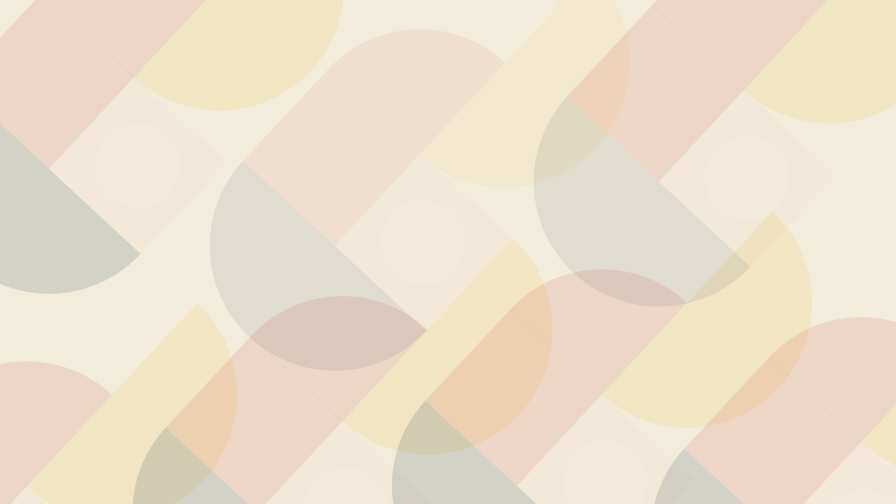
Reproduce this pattern procedurally as a WebGL 2 fragment shader.

```glsl
#version 300 es
precision highp float;
// Pale tilted motifs of squares and part circles, overprinted in two curved rows.

#define MODULE 0.248          // side of one square, in canvas heights
#define TILT 0.749            // clockwise turn of each motif, in radians
#define DOT_RADIUS 0.336      // in modules
#define SEAM_WIDTH 0.010      // in modules
#define SEAM_STRENGTH 0.035
#define PALE_INK 0.57         // strength of a faded part
#define PAPER vec3(0.950, 0.925, 0.858)

uniform vec2 u_resolution;
out vec4 fragColor;

// Transparent inks, multiplied onto the paper
const vec3 PINK   = vec3(0.983, 0.907, 0.904);
const vec3 YELLOW = vec3(0.996, 0.970, 0.895);
const vec3 GREY   = vec3(0.868, 0.890, 0.904);
const vec3 BLUSH  = vec3(1.000, 0.982, 0.985);
const vec3 DOT    = vec3(1.000, 0.995, 0.993);

float disc(vec2 p, float radius) {
    return length(p) - radius;
}

float square(vec2 p) {
    vec2 d = abs(p) - 0.5;
    return length(max(d, 0.0)) + min(max(d.x, d.y), 0.0);
}

float cover(float dist, float pixel) {
    return clamp(0.5 - dist / pixel, 0.0, 1.0);
}

vec3 ink(vec3 tint, float amount) {
    return mix(vec3(1.0), tint, amount);
}

// Motif centre at step t along an uneven row
vec2 rowPoint(int row, float t) {
    if (row == 0)
        return vec2(0.833, 0.694) + t * (vec2(0.605, -0.0127) + t * vec2(0.038, 0.140));
    return vec2(0.944, 0.205) + t * (vec2(0.5104, 0.0562)
         + t * (vec2(-0.0281, -0.0561) + t * vec2(0.0183, -0.0120)));
}

// Combined tint of one motif; q is in modules, strength is pink, yellow, grey
vec3 motif(vec2 q, vec3 strength, float pixel) {
    // Quarter disc resting on a square
    float quarter = max(disc(q, 1.0), max(q.x, -q.y));
    float pink = min(quarter, square(q + 0.5));
    vec3 tint = ink(PINK, strength.x * cover(pink, pixel));

    // Fine seam between them
    float seam = max(abs(q.y) - 0.5 * SEAM_WIDTH, abs(q.x + 0.5) - 0.5);
    tint *= 1.0 - SEAM_STRENGTH * strength.x * cover(seam, pixel);

    // Half discs
    float yellow = max(disc(q - vec2(0.0, 1.0), 1.0), -q.x);
    float grey = max(disc(q + vec2(0.0, 1.0), 1.0), q.y + 1.0);
    tint *= ink(YELLOW, strength.y * cover(yellow, pixel));
    tint *= ink(GREY, strength.z * cover(grey, pixel));

    // Blush square with a lighter dot
    vec2 c = q - vec2(0.5, -0.5);
    vec3 blush = mix(BLUSH, DOT, cover(disc(c, DOT_RADIUS), pixel));
    return tint * ink(blush, cover(square(c), pixel));
}

void main() {
    vec2 p = gl_FragCoord.xy / u_resolution.y;
    float pixel = 1.0 / (u_resolution.y * MODULE);
    vec2 across = vec2(cos(TILT), -sin(TILT));
    vec2 along = vec2(-across.y, across.x);
    vec3 color = PAPER;

    // Three motifs above, four below
    for (int row = 0; row < 2; row++) {
        int count = 3 + row;
        for (int i = 0; i < count; i++) {
            float t = float(i) - 0.5 * float(count - 1);
            vec2 d = (p - rowPoint(row, t)) / MODULE;
            vec2 q = vec2(dot(d, across), dot(d, along));

            // Faded parts in the upper row
            float body = row == 0 && i == 1 ? PALE_INK : 1.0;
            float base = row == 0 && i > 0 ? PALE_INK : 1.0;
            color *= motif(q, vec3(body, body, base), pixel);
        }
    }
    fragColor = vec4(color, 1.0);
}
```
